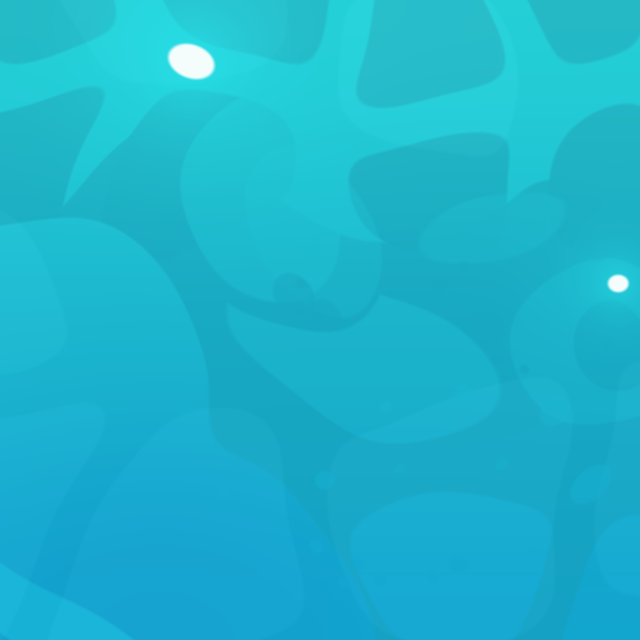
Write a Shadertoy shader that draws this texture.

```glsl
vec2 hash2(vec2 p) {
    return fract(sin(vec2(dot(p, vec2(127.1, 311.7)), dot(p, vec2(269.5, 183.3)))) * 43758.5453);
}

// Antialiased inside of a distance
float fill(float d) {
    return 1.0 - smoothstep(-0.003, 0.003, d);
}

float ellipse(vec2 p, vec2 centre, vec2 radii, float angle) {
    float c = cos(angle), s = sin(angle);
    vec2 q = mat2(c, -s, s, c) * (p - centre);
    return (length(q / radii) - 1.0) * min(radii.x, radii.y);
}

float smoothMin(float a, float b, float k) {
    float h = max(k - abs(a - b), 0.0) / k;
    return min(a, b) - 0.25 * k * h * h;
}

vec2 siteOf(vec2 cell) {
    return cell + 0.15 + 0.7 * hash2(cell);
}

// Voronoi cells with rounded corners; also returns the site of the cell
float roundedCells(vec2 p, float scale, float gap, out vec2 site) {
    p *= scale;
    vec2 base = floor(p);
    float nearest = 8.0;
    for (int j = -1; j <= 1; j++)
    for (int i = -1; i <= 1; i++) {
        vec2 s = siteOf(base + vec2(i, j));
        float d = distance(s, p);
        if (d < nearest) {
            nearest = d;
            site = s;
        }
    }
    float sum = 0.0;
    for (int j = -2; j <= 2; j++)
    for (int i = -2; i <= 2; i++) {
        vec2 s = siteOf(base + vec2(i, j));
        vec2 away = s - site;
        if (dot(away, away) > 0.0001)
            sum += exp(-13.0 * dot(0.5 * (s + site) - p, normalize(away)));
    }
    float border = -log(sum) / 13.0;
    site /= scale;
    return (gap - border) / scale;
}

vec3 gradient(vec3 low, vec3 middle, vec3 high, float y) {
    return mix(mix(low, middle, smoothstep(0.0, 0.5, y)), high, smoothstep(0.4, 1.0, y));
}

void mainImage(out vec4 fragColor, in vec2 fragCoord) {
    vec2 uv = fragCoord / iResolution.y;
    vec2 p = uv + 0.016 * sin(uv.yx * vec2(11.0, 9.0) + vec2(0.5, 2.0))
                + 0.006 * sin(uv.yx * 23.0 + vec2(3.0, 1.0));

    vec3 light = gradient(vec3(0.07, 0.65, 0.82), vec3(0.11, 0.72, 0.81), vec3(0.14, 0.81, 0.84), uv.y);
    vec3 dark = gradient(vec3(0.08, 0.63, 0.76), vec3(0.09, 0.65, 0.755), vec3(0.14, 0.72, 0.77), uv.y);
    vec3 color = light;

    // Dark cells between bright veins at the top
    vec2 site;
    float cell = fill(roundedCells(p + vec2(0.07, 0.02), 3.5, 0.11, site));
    color = mix(color, dark, 0.95 * cell * step(0.66, site.y));

    // Dark body with a humped upper edge
    float humps = 0.17 * exp(-pow((p.x - 0.28) / 0.14, 2.0))
                + 0.08 * exp(-pow((p.x - 0.87) / 0.09, 2.0));
    color = mix(color, dark, 0.9 * fill(0.8 * (p.y - 0.64 - humps)));

    // Translucent cells stacked inside the body
    color = mix(color, light, 0.65 * fill(ellipse(p, vec2(0.42, 0.68), vec2(0.12, 0.165), 0.15)));
    color = mix(color, light, 0.4 * fill(ellipse(p, vec2(0.5, 0.64), vec2(0.1, 0.13), 0.3)));
    color = mix(color, light, 0.35 * fill(ellipse(p, vec2(0.78, 0.65), vec2(0.12, 0.05), 0.2)));
    float crescent = max(ellipse(p, vec2(0.56, 0.45), vec2(0.21, 0.115), -0.3),
                         -ellipse(p, vec2(0.46, 0.61), vec2(0.15, 0.13), 0.0));
    color = mix(color, light, 0.65 * fill(crescent));
    color = mix(color, light, 0.5 * fill(ellipse(p, vec2(0.93, 0.45), vec2(0.14, 0.13), 0.0)));
    color = mix(color, dark, 0.8 * fill(ellipse(p, vec2(0.95, 0.44), vec2(0.06, 0.072), 0.0)));

    // Light cells at the lower right
    float lowCell = fill(roundedCells(p + vec2(0.02, 0.13), 3.2, 0.1, site));
    color = mix(color, light, 0.75 * lowCell * step(site.y, 0.42) * step(0.66, site.x));

    // Broad lobe at the lower left with a bright band across its corner
    float lobe = smoothMin(ellipse(p, vec2(0.05, 0.42), vec2(0.26, 0.25), 0.0),
                           ellipse(p, vec2(0.2, -0.02), vec2(0.4, 0.32), 0.0), 0.1);
    vec3 lobeColor = mix(light, vec3(0.07, 0.61, 0.79), 0.7 * exp(-8.0 * dot(uv - vec2(0.25, 0.0), uv - vec2(0.25, 0.0))));
    color = mix(color, lobeColor, 0.95 * fill(lobe));
    float corner = 0.8 * (p.y + 0.75 * p.x - 0.15);
    color = mix(color, vec3(0.09, 0.71, 0.84), 0.8 * fill(corner) * (1.0 - fill(corner + 0.09)));

    // Faint overlapping facets
    float facet = fill(roundedCells(p.yx + vec2(0.4, 0.7), 2.6, 0.08, site));
    color += 0.016 * facet * step(0.45, hash2(site).x);

    // Small bubbles, pale below and dark above
    for (int i = 0; i < 26; i++) {
        vec2 seed = hash2(vec2(i, 7));
        vec2 centre = vec2(0.33, 0.07) + vec2(0.62, 0.55) * seed;
        float size = hash2(vec2(i, 19)).x;
        float radius = 0.007 + 0.024 * size * size;
        vec3 tint = centre.y < 0.42 ? light : dark;
        color = mix(color, tint, 0.6 * fill(ellipse(p, centre, radius * vec2(1.05, 1.0), 0.0)));
    }

    // Two white glints and their halos
    float halo = exp(-distance(uv, vec2(0.3, 0.905)) / 0.09)
               + 0.7 * exp(-distance(uv, vec2(0.966, 0.557)) / 0.05);
    color = mix(color, vec3(0.15, 0.88, 0.91), min(0.9 * halo, 1.0));
    float glint = min(ellipse(uv, vec2(0.299, 0.904), vec2(0.037, 0.026), -0.35),
                      ellipse(uv, vec2(0.966, 0.557), vec2(0.016, 0.0135), 0.0));
    color = mix(color, vec3(0.96, 0.99, 0.99), fill(glint));

    fragColor = vec4(color, 1.0);
}
```
